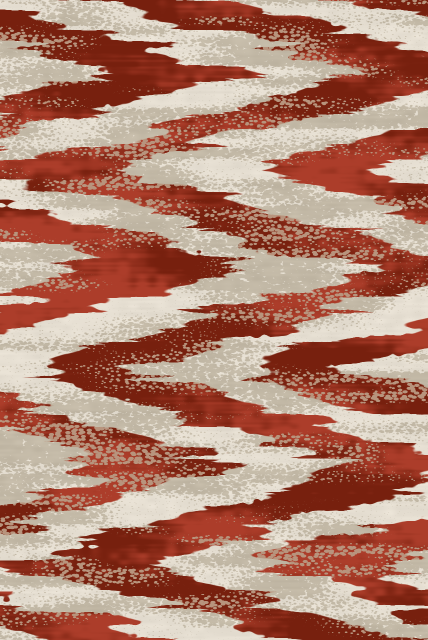
A Shadertoy shader for this texture:

```glsl
// Woven ikat chevrons: red bands zigzag over a cream ground, with their edges
// broken into horizontal fingers by stepped, jittered weft rows. Cellular
// specks, clustered along streaks, wear both colours down.

const vec3 CREAM      = vec3(0.900, 0.872, 0.822);
const vec3 GREIGE     = vec3(0.745, 0.705, 0.630);
const vec3 DARK_RED   = vec3(0.465, 0.125, 0.055);
const vec3 BRIGHT_RED = vec3(0.675, 0.240, 0.165);
const vec3 WORN_RED   = vec3(0.720, 0.580, 0.490);

const float BAND_PERIOD    = 0.56;   // horizontal spacing of bands, canvas widths
const float BAND_CENTRE    = 0.16;
const float ZIGZAG_PERIOD  = 0.46;
const float ZIGZAG_REACH   = 0.82;
const float ZIGZAG_START   = 0.40;   // depth of the first left turn
const float ROW_HEIGHT     = 0.0175;
const float FINE_JITTER    = 0.24;   // finger length, band periods
const float COARSE_JITTER  = 0.20;
const vec2  SPECK_SIZE     = vec2(0.0135, 0.0080);
const int   SAMPLES        = 2;      // per axis, for smooth edges

vec2 hash2(vec2 p) {
    vec3 q = fract(p.xyx * vec3(0.1031, 0.1030, 0.0973));
    q += dot(q, q.yzx + 33.33);
    return fract((q.xx + q.yz) * q.zy);
}

float valueNoise(vec2 p) {
    vec2 i = floor(p), f = fract(p);
    f = f * f * (3.0 - 2.0 * f);
    float low  = mix(hash2(i).x, hash2(i + vec2(1, 0)).x, f.x);
    float high = mix(hash2(i + vec2(0, 1)).x, hash2(i + vec2(1, 1)).x, f.x);
    return mix(low, high, f.y);
}

// Distance to the nearest scattered cell point
float cellular(vec2 p) {
    vec2 cell = floor(p), f = fract(p);
    float nearest = 4.0;
    for (int y = -1; y <= 1; y++)
    for (int x = -1; x <= 1; x++) {
        vec2 o = vec2(x, y);
        vec2 d = o + hash2(cell + o + 71.0) - f;
        nearest = min(nearest, dot(d, d));
    }
    return sqrt(nearest);
}

// Random offset per row and edge, stepping quickly between rows
float rowJitter(float v, float edge, float seed) {
    float row = floor(v);
    float f = smoothstep(0.26, 0.74, fract(v));
    vec2 key = vec2(row + 40.0, edge * 7.0 + seed);
    return mix(hash2(key).x, hash2(key + vec2(1, 0)).x, f) - 0.5;
}

// Signed horizontal distance into the nearest red band, in band periods
float bandDistance(vec2 p) {
    float ripple = valueNoise(p * vec2(60.0, 90.0)) - 0.5;
    float v = p.y / ROW_HEIGHT + 0.5 * sin(p.y * 71.0) + 0.35 * sin(p.y * 163.0 + 1.0)
            + 0.35 * ripple;
    float stepped = floor(v) + smoothstep(0.26, 0.74, fract(v));
    float depth = p.y + (stepped - v) * ROW_HEIGHT;
    float zigzag = abs(fract((depth - ZIGZAG_START) / ZIGZAG_PERIOD + 0.5) * 2.0 - 1.0);

    float u = (p.x - BAND_CENTRE - ZIGZAG_REACH * zigzag) / BAND_PERIOD + 0.25;
    float edge = floor(u * 2.0 + 0.5);
    float side = mod(edge, 2.0) < 0.5 ? 1.0 : -1.0;
    float jitter = FINE_JITTER * rowJitter(v, edge, 20.0)
                 + COARSE_JITTER * rowJitter(v * 0.37, edge, 90.0);
    return side * (u - edge * 0.5 - jitter + 0.012 * ripple);
}

vec3 weave(vec2 p) {
    // Streaks gather the specks into horizontal runs
    float streak = 0.55 * valueNoise(p * vec2(6.0, 42.0) + 13.0)
                 + 0.45 * valueNoise(p * vec2(3.0, 10.0) + 57.0);
    float speck = cellular(p / SPECK_SIZE);
    float fineSpeck = cellular(p / (SPECK_SIZE * vec2(0.8, 0.6)) + 31.0);
    float thread = valueNoise(p * vec2(9.0, 190.0));
    float mottle = valueNoise(p * vec2(45.0, 60.0) + 5.0);

    // Cream ground with greige wear
    float groundRadius = mix(0.02, 0.70, smoothstep(0.22, 0.80, streak + 0.14 * (thread - 0.5)));
    float groundWear = 1.0 - smoothstep(groundRadius - 0.08, groundRadius + 0.08, min(speck, fineSpeck + 0.12));
    vec3 ground = mix(CREAM, GREIGE, 0.9 * groundWear);
    ground += 0.035 * (mottle - 0.5) + 0.03 * (thread - 0.5);

    // Red bands, varying between deep and bright dye
    float dye = 0.65 * valueNoise(p * vec2(4.0, 13.0) + 83.0) + 0.20 * mottle + 0.15 * thread;
    vec3 red = mix(DARK_RED, BRIGHT_RED, smoothstep(0.36, 0.72, dye));
    float redRadius = 0.48 * smoothstep(0.40, 0.80, streak);
    float redWear = 1.0 - smoothstep(redRadius - 0.07, redRadius + 0.05, speck);
    red = mix(red, WORN_RED, redWear * smoothstep(0.0, 0.12, redRadius));

    return mix(ground, red, smoothstep(-0.010, 0.010, bandDistance(p)));
}

void mainImage(out vec4 fragColor, in vec2 fragCoord) {
    vec3 sum = vec3(0.0);
    for (int j = 0; j < SAMPLES; j++)
    for (int i = 0; i < SAMPLES; i++) {
        vec2 pixel = fragCoord + (vec2(i, j) + 0.5) / float(SAMPLES) - 0.5;
        vec2 p = vec2(pixel.x, iResolution.y - pixel.y) / iResolution.x;
        sum += weave(p);
    }
    fragColor = vec4(sum / float(SAMPLES * SAMPLES), 1.0);
}
```
